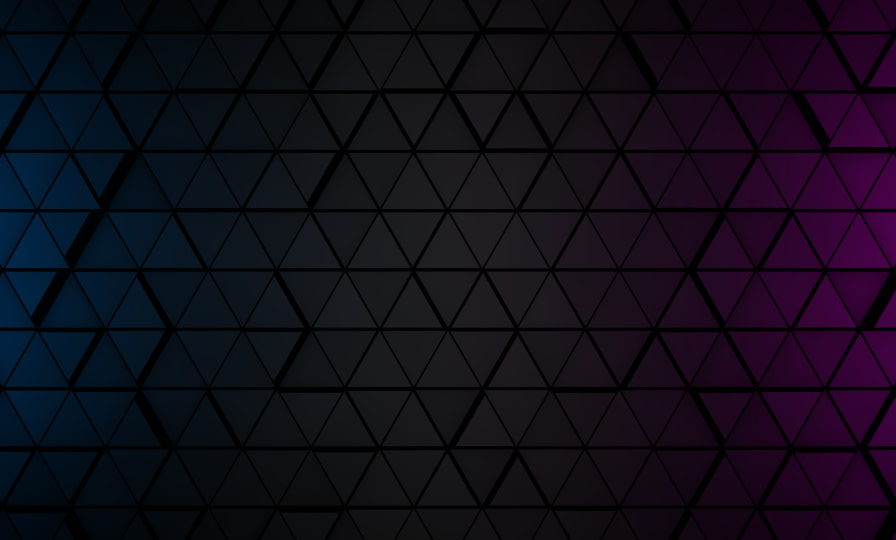
Write a WebGL 1 fragment shader that draws this background.

```glsl
precision highp float;
// A dark wall of triangular prisms at random heights, seen head-on.
// Three sets of parallel lines split the plane into tiles; height steps give
// dark walls and soft shadows, lit blue from the left and magenta from the right.

uniform vec2 u_resolution;

// Lattice, in units of the canvas height
const float ROW = 0.1098;           // height of one triangle row
const float HALF_SIDE = 0.57735 * ROW;
const float SIN60 = 0.866025;

// Relief
const float RUN_ROWS = 3.0;         // rows joined into one slanted run
const float RUN_SHARE = 0.35;       // part of the height shared along a run
const float GAP = 0.0016;           // half width of the seams
const float ROW_GAP = 0.0014;       // extra half width of horizontal seams
const float WALL_BASE = 0.0045;     // wall width of any clear step
const float WALL_PARALLAX = 0.038;  // growth of the walls away from the centre
const float SHADOW_REACH = 0.018;
const float SHADOW_CENTRE = 0.10;   // shadow depth in the middle
const float SHADOW_GROWTH = 0.85;   // added depth per unit of distance
const float SHADOW_MAX = 0.65;
const float TONE_RANGE = 0.14;      // brightness spread between tiles

// Light
const vec3 GREY = vec3(0.108, 0.107, 0.107);
const vec3 BLUE = vec3(0.0, 0.155, 0.295);
const vec3 MAGENTA = vec3(0.295, 0.004, 0.295);
const vec3 SEAM = vec3(0.003, 0.003, 0.005);
const float WALL_LIGHT = 0.03;

float hash(vec3 id) {
  return fract(sin(dot(id, vec3(127.1, 311.7, 74.7))) * 43758.5453);
}

// Own random height, partly shared with tiles along the same slanted run
float tileHeight(vec3 id) {
  float run = hash(vec3(floor(id.x / RUN_ROWS), id.z, 41.0));
  return mix(hash(id + 3.0), run, RUN_SHARE);
}

// Grey centre with a coloured glow at either side
vec3 lighting(vec2 p, float halfWidth) {
  float fromLeft = max(p.x + halfWidth, 0.0);
  float fromRight = max(halfWidth - p.x, 0.0);
  float centre = exp(-pow(abs(p.x) / 0.45, 2.0) - pow(abs(p.y) / 0.7, 2.0));
  float left = exp(-pow(fromLeft / 0.32, 1.2) - pow(abs(p.y - 0.02) / 0.45, 2.0));
  float right = exp(-pow(fromRight / 0.33, 1.3) - pow(abs(p.y) / 0.58, 2.0));
  return GREY * centre + BLUE * left + MAGENTA * right;
}

void main() {
  float pixel = 1.0 / u_resolution.y;
  vec2 p = (gl_FragCoord.xy - 0.5 * u_resolution) * pixel;

  // Tile id and distances to its three sides
  vec2 q = (p - vec2(HALF_SIDE, 0.0)) / ROW;
  vec3 coord = vec3(q.y, -SIN60 * q.x - 0.5 * q.y, SIN60 * q.x - 0.5 * q.y);
  vec3 id = floor(coord);
  vec3 f = coord - id;
  float facing = dot(f, vec3(1.0)) < 1.5 ? -1.0 : 1.0;
  vec3 sides = (facing < 0.0 ? f : 1.0 - f) * ROW;

  float height = tileHeight(id);
  float depth = min(SHADOW_CENTRE + SHADOW_GROWTH * length(p), SHADOW_MAX);
  float wall = 0.0;
  float shade = 1.0;

  // Walls and shadows along each side
  for (int i = 0; i < 3; i++) {
    vec3 axis = vec3(equal(vec3(float(i)), vec3(0.0, 1.0, 2.0)));
    vec2 normal = facing * vec2(SIN60 * (axis.z - axis.y),
                                axis.x - 0.5 * (axis.y + axis.z));
    float d = dot(sides, axis);
    float rise = height - tileHeight(id + facing * axis);
    float inward = -dot(normal, p);

    // Horizontal sides show little wall near the centre
    float base = WALL_BASE * (1.0 - 0.8 * axis.x) * smoothstep(-0.2, 0.1, inward);
    float width = GAP + ROW_GAP * axis.x + base * smoothstep(0.0, 0.35, rise)
                + WALL_PARALLAX * max(rise, 0.0) * max(inward, 0.0);
    wall = max(wall, 1.0 - smoothstep(width - 0.7 * pixel, width + 0.7 * pixel, d));
    shade *= 1.0 - depth * max(-rise, 0.0) * exp(-d / SHADOW_REACH);
  }

  // Tile faces, each with its own tone
  vec3 light = lighting(p, 0.5 * u_resolution.x * pixel);
  float tone = 1.0 + TONE_RANGE * (hash(id + 17.0) - 0.5);
  vec3 face = light * tone * shade;
  vec3 side = SEAM + WALL_LIGHT * light;
  gl_FragColor = vec4(mix(face, side, wall), 1.0);
}
```
